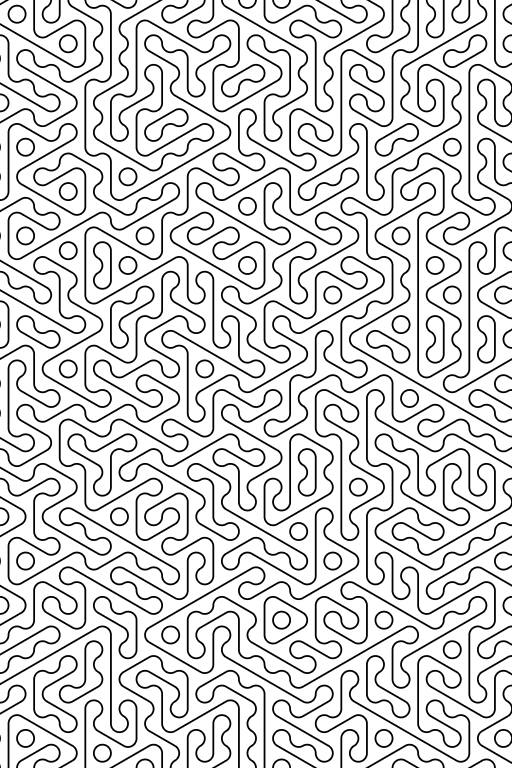
Give the GLSL for this pattern, as a Shadertoy shader.

```glsl
// Hexagonal Truchet tiling: thin black lines wander over a white ground.
// Every flat-top hexagon holds one straight line between opposite edges and
// two arcs around opposite corners, turned at random by 0, 60 or 120 degrees.

float hash(vec2 cell) {
    return fract(sin(dot(cell, vec2(127.1, 311.7))) * 43758.5453);
}

// Offset from the nearest hexagon centre, for hexagons of side 1
vec2 hexLocal(vec2 p, vec2 period) {
    vec2 evenColumn = p - period * floor(p / period + 0.5);
    vec2 oddColumn = p - period * (floor(p / period) + 0.5);
    return dot(evenColumn, evenColumn) < dot(oddColumn, oddColumn) ? evenColumn : oddColumn;
}

// Distance to the line and the two corner arcs of an unturned tile
float tileDistance(vec2 q) {
    q = abs(q);
    float arc = abs(length(q - vec2(1.0, 0.0)) - 0.5);
    return min(q.x, arc);
}

void mainImage(out vec4 fragColor, in vec2 fragCoord) {
    // Twenty columns, 1.5 sides apart, span the canvas width
    float pixel = 30.0 / iResolution.x;
    vec2 p = fragCoord * pixel - vec2(0.5, 0.0);

    // Find the tile and its integer id
    vec2 period = vec2(3.0, sqrt(3.0));
    vec2 local = hexLocal(p, period);
    vec2 cell = floor((p - local) / (0.5 * period) + 0.5);

    // Turn the tile by a random multiple of 60 degrees
    float angle = floor(3.0 * hash(cell)) * radians(60.0);
    float c = cos(angle), s = sin(angle);
    float d = tileDistance(mat2(c, s, -s, c) * local);

    // Antialiased stroke
    float ink = clamp((0.0525 - d) / pixel + 0.5, 0.0, 1.0);
    fragColor = vec4(vec3(1.0 - ink), 1.0);
}
```
